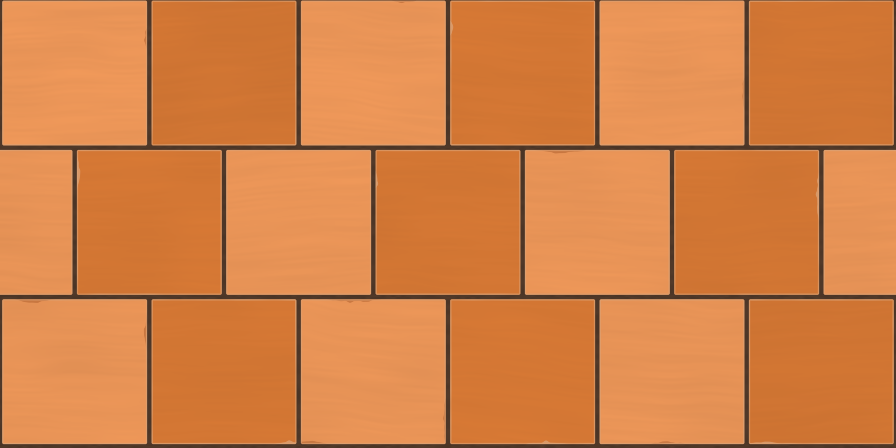
Write a Shadertoy shader that draws this pattern.

```glsl
const float ROWS = 3.0;
const float ROW_LIFT = 0.011;        // joints sit slightly above the row lines
const float JOINT_HALF = 0.0145;     // in tile widths
const float CORNER_RADIUS = 0.012;
const float RIM_WIDTH = 0.009;
const float GRAIN_STRENGTH = 0.030;
const float TONE_VARIATION = 0.018;
const float CHIP_CHANCE = 0.22;
const float CHIP_DEPTH = 0.022;
const vec3 LIGHT_CLAY = vec3(0.912, 0.580, 0.340);
const vec3 DARK_CLAY = vec3(0.820, 0.460, 0.200);
const vec3 RIM_COLOR = vec3(0.86, 0.63, 0.45);
const vec3 JOINT_COLOR = vec3(0.305, 0.215, 0.155);

float hash(vec2 p) {
    return fract(sin(dot(p, vec2(127.1, 311.7))) * 43758.5453);
}

float noise(vec2 p) {
    vec2 i = floor(p);
    vec2 f = fract(p);
    f = f * f * (3.0 - 2.0 * f);
    return mix(mix(hash(i), hash(i + vec2(1, 0)), f.x),
               mix(hash(i + vec2(0, 1)), hash(i + vec2(1, 1)), f.x), f.y);
}

float roundedBox(vec2 p, float halfSize, float radius) {
    vec2 q = abs(p) - halfSize + radius;
    return length(max(q, 0.0)) + min(max(q.x, q.y), 0.0) - radius;
}

// Fine, slightly wavy streaks, tilted a little differently on each tile
float grain(vec2 p, vec2 cell) {
    float tilt = (hash(cell + 3.7) - 0.5) * 0.24;
    float wave = 0.05 * noise(p * 3.0 + cell * 7.3);
    float y = p.y + tilt * p.x + wave;
    float broad = noise(vec2(p.x * 1.5, y * 18.0) + cell * 17.0);
    float fine = noise(vec2(p.x * 3.0, y * 52.0) + cell * 31.0);
    return 0.45 * broad + 0.55 * fine - 0.5;
}

// Shallow flakes at random spots along the four sides
float chips(vec2 p, vec2 cell, float aa) {
    float mask = 0.0;
    for (int side = 0; side < 4; side++) {
        vec2 seed = cell * 5.0 + float(side) * 1.37;
        float present = step(hash(seed), CHIP_CHANCE);
        float center = hash(seed + 11.3) - 0.5;
        float reach = mix(0.05, 0.2, hash(seed + 23.9));
        float t = (p.x - center) / reach;
        float rough = 0.4 + 0.8 * noise(vec2(p.x * 32.0, hash(seed + 5.1) * 50.0));
        float depth = CHIP_DEPTH * max(1.0 - t * t, 0.0) * rough;
        float inset = 0.5 - JOINT_HALF - p.y;
        float flake = smoothstep(-aa, aa, depth - inset) * step(abs(t), 1.0);
        mask = max(mask, present * flake);
        p = vec2(-p.y, p.x);
    }
    return mask;
}

void mainImage(out vec4 fragColor, in vec2 fragCoord) {
    vec2 grid = fragCoord / iResolution.y * ROWS;
    float aa = 0.6 * ROWS / iResolution.y;

    // Running bond: every other row moves half a tile
    grid.y -= ROW_LIFT;
    grid.x += 0.5 * mod(floor(grid.y), 2.0);
    vec2 cell = floor(grid);
    vec2 p = fract(grid) - 0.5;

    // Clay body, alternating along each row
    float dark = mod(cell.x, 2.0);
    vec3 clay = mix(LIGHT_CLAY, DARK_CLAY, dark);
    float tone = (hash(cell + 0.5) - 0.5) * TONE_VARIATION;
    tone += (noise(p * 2.5 + cell * 9.1) - 0.5) * TONE_VARIATION;
    tone += grain(p, cell) * GRAIN_STRENGTH * mix(1.0, 0.7, dark);
    vec3 color = clay * (1.0 + 1.4 * tone);

    // Worn flakes and pale rim
    vec3 chipColor = mix(LIGHT_CLAY * vec3(0.83, 0.76, 0.68), RIM_COLOR, dark);
    color = mix(color, chipColor, 0.8 * chips(p, cell, aa));
    float edge = roundedBox(p, 0.5 - JOINT_HALF, CORNER_RADIUS);
    float rim = smoothstep(-RIM_WIDTH - aa, -RIM_WIDTH + aa, edge);
    float rimWear = 0.5 + 0.4 * noise(p * 9.0 + cell * 13.0);
    color = mix(color, RIM_COLOR, rim * rimWear);

    // Joints
    vec3 joint = JOINT_COLOR * (0.94 + 0.12 * noise(grid * 30.0));
    color = mix(color, joint, smoothstep(-aa, aa, edge));
    fragColor = vec4(color, 1.0);
}
```
